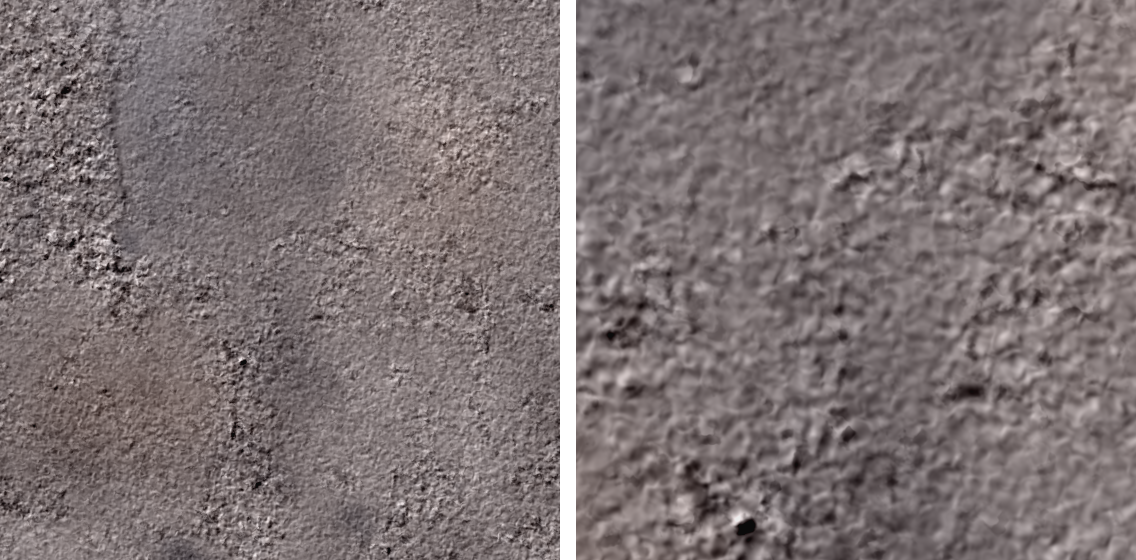
Left: the whole. Right: its middle third, enlarged.
This texture is drawn by a WebGL 2 fragment shader. Its source:

```glsl
#version 300 es
precision highp float;
// Dry, gritty ground: a rough raised strip at the upper left beside a smooth
// grey patch, with crumbly bands and soft stains. Fine side-lit noise grit is
// gathered in clumps, with ragged crumbs and dark pits where it is rough.

uniform vec2 u_resolution;
out vec4 fragColor;

const vec3 EARTH = vec3(0.497, 0.457, 0.459);
const vec3 WARM = vec3(0.032, 0.002, -0.022);
const vec3 COOL = vec3(-0.020, -0.003, 0.016);
const vec2 LIGHT = vec2(-0.6, 0.8);
const float FINE = 235.0;      // grit cells across the canvas
const float MEDIUM = 140.0;
const float COARSE = 78.0;
const float GRIT_MIN = 0.13;   // relief contrast on smooth ground
const float GRIT_GAIN = 0.22;  // extra contrast on rough ground
const float PIT_DEPTH = 0.27;
const float STAIN_DEPTH = 0.10;
const float STRIP_EDGE = 0.210;

float hash(vec2 cell) {
  uvec2 q = uvec2(ivec2(cell) + 4096) * uvec2(1597334673u, 3812015801u);
  uint n = (q.x ^ q.y) * 1597334673u;
  n = (n ^ (n >> 15)) * 2246822519u;
  return float((n ^ (n >> 13)) >> 8) / 16777216.0;
}

float noise(vec2 p) {
  vec2 i = floor(p), f = fract(p);
  f = f * f * (3.0 - 2.0 * f);
  return mix(mix(hash(i), hash(i + vec2(1, 0)), f.x),
             mix(hash(i + vec2(0, 1)), hash(i + vec2(1, 1)), f.x), f.y);
}

float fbm(vec2 p) {
  float sum = 0.0, amp = 0.533;
  for (int i = 0; i < 4; i++) {
    sum += amp * noise(p);
    p = mat2(1.6, 1.2, -1.2, 1.6) * p + 17.3;
    amp *= 0.5;
  }
  return sum;
}

// Slope toward the light of one layer of grains, on a turned lattice.
float relief(vec2 p, float scale, float turn) {
  mat2 rot = mat2(cos(turn), sin(turn), -sin(turn), cos(turn));
  vec2 q = rot * p * scale, d = rot * LIGHT * 0.4;
  q += 0.9 * vec2(noise(q * 0.7 + 11.0), noise(q * 0.7 + 57.0));
  return noise(q - d) - noise(q + d);
}

// Soft elliptical spot.
float spot(vec2 p, vec2 centre, vec2 radius) {
  vec2 q = (p - centre) / radius;
  return exp(-dot(q, q));
}

// Soft band around a line segment.
float band(vec2 p, vec2 a, vec2 b, float width) {
  vec2 ab = b - a;
  float t = clamp(dot(p - a, ab) / dot(ab, ab), 0.0, 1.0);
  float d = length(p - a - ab * t) / width;
  return exp(-d * d);
}

// Ragged crumbs: pale tops of a height field with shadow on the far side.
float crumbs(vec2 p, float scale, float level) {
  vec2 q = p * scale;
  float top = smoothstep(level, level + 0.13, fbm(q));
  float shadow = smoothstep(level, level + 0.13, fbm(q + LIGHT * 0.45));
  return 0.13 * top - 0.20 * shadow * (1.0 - top);
}

void main() {
  vec2 p = gl_FragCoord.xy / u_resolution;
  vec2 warp = vec2(fbm(p * 7.0), fbm(p * 7.0 + 43.0)) - 0.5;
  vec2 w = p + 0.16 * warp;

  // Raised strip with a ragged, shadowed border
  float edge = STRIP_EDGE + 0.06 * (fbm(p * 22.0 + 9.0) - 0.5);
  float upper = smoothstep(0.42, 0.54, w.y);
  float strip = upper * (1.0 - smoothstep(edge - 0.015, edge + 0.010, p.x));
  float offset = (p.x - edge) / 0.008;
  float rim = upper * exp(-offset * offset) * smoothstep(0.3, 0.6, noise(p * 38.0));

  // Where the ground is crumbly
  float path = band(w, vec2(0.20, 0.50), vec2(0.47, 0.40), 0.065)
             + band(w, vec2(0.46, 0.38), vec2(0.42, 0.06), 0.05);
  float clumps = smoothstep(0.42, 0.70, fbm(p * 21.0 + 27.0));
  float rough = 0.20 + 0.55 * strip + 0.40 * path
              + 0.16 * smoothstep(0.55, 0.80, w.x)
              + 0.20 * (1.0 - smoothstep(0.02, 0.35, w.y))
              - 0.20 * spot(w, vec2(0.36, 0.76), vec2(0.18, 0.26))
              + 0.7 * (fbm(p * 9.0 + 5.0) - 0.5) + 0.38 * (clumps - 0.25);
  rough = clamp(rough, 0.0, 1.1);

  // Broad stains and hues
  float dark = spot(w, vec2(0.57, 0.72), vec2(0.09, 0.11)) * 0.7
             + spot(w, vec2(0.53, 0.36), vec2(0.08, 0.13)) * 0.9
             + spot(w, vec2(0.44, 0.19), vec2(0.07, 0.06))
             + spot(w, vec2(0.29, 0.02), vec2(0.06, 0.04)) * 1.6
             + spot(w, vec2(0.61, 0.06), vec2(0.05))
             + spot(w, vec2(0.22, 0.25), vec2(0.20, 0.16)) * 0.5
             + spot(w, vec2(0.25, 0.56), vec2(0.04, 0.03)) * 1.2
             + spot(w, vec2(0.03, 0.64), vec2(0.05, 0.09)) * 0.8;
  float pale = spot(w, vec2(0.78, 0.65), vec2(0.13, 0.22));
  float warm = 0.6 * pale + 0.8 * spot(w, vec2(0.24, 0.27), vec2(0.24, 0.15));
  float cool = spot(w, vec2(0.30, 0.84), vec2(0.13, 0.28)) + 0.5 * dark;

  // Grit, pits and crumbs
  float grit = 0.9 * relief(p, FINE, 0.4) + 0.9 * relief(p + 3.1, MEDIUM, 1.1)
             + (0.1 + 0.7 * rough) * relief(p + 7.7, COARSE, 0.2)
             + 0.7 * (noise(mat2(0.8, 0.6, -0.6, 0.8) * p * 190.0) - 0.5);
  float pits = smoothstep(0.57, 0.78, fbm(p * 62.0 + 19.0)) * rough;
  float tone = grit * (GRIT_MIN + GRIT_GAIN * rough) - PIT_DEPTH * pits - 0.16 * rim;
  tone += crumbs(p + 2.3, 66.0, 0.67 - 0.12 * rough) * (0.3 + 0.7 * rough);
  tone += 0.05 * pale - STAIN_DEPTH * dark + 0.20 * (fbm(p * 6.0 + 61.0) - 0.5);
  float fleck = noise(p * 60.0 + 83.0) - 0.5;
  vec3 colour = EARTH + tone + WARM * (warm + 0.4 * fleck * rough) + COOL * cool;
  fragColor = vec4(clamp(colour, 0.04, 0.92), 1.0);
}
```
